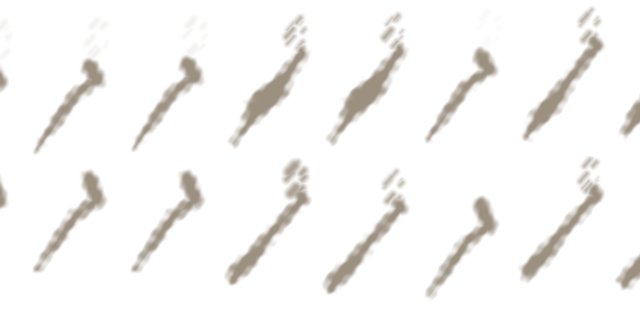
This pattern is drawn by a WebGL 1 fragment shader. Its source:

```glsl
precision highp float;
// Two rows of soft taupe bent strokes on white, about six and a half across.
// Each is a kinked stem with a head; some repeats bulge and wear into flecks.
// Lengths are hundredths of the canvas height; layered sines roughen the edges.

uniform vec2 u_resolution;

const float PITCH = 30.6;
const float FIRST_TIP = -18.9;
const float ROW_SPLIT = 51.4;
const float SOFTNESS = 1.35;
const vec3 PAPER = vec3(1.0);
const vec3 TAUPE = vec3(0.61, 0.565, 0.505);

float segmentDistance(vec2 p, vec2 a, vec2 b) {
  vec2 ab = b - a;
  float h = clamp(dot(p - a, ab) / dot(ab, ab), 0.0, 1.0);
  return length(p - a - ab * h);
}

float softFill(float d) {
  return 1.0 - smoothstep(-SOFTNESS, SOFTNESS, d);
}

// Layered sines that make the outline lumpy.
float lumps(vec2 p, float seed) {
  return 0.45 * sin(1.35 * p.y + seed) * sin(0.7 * p.x + 0.5 * seed)
       + 0.3 * sin(1.9 * p.x - 1.1 * p.y + 2.0 * seed);
}

// Stem radius: tapered, with a bulge centred at one point of its height.
float stemRadius(float t, float bulgeAt, float bulge) {
  float offset = (t - bulgeAt) / 0.2;
  return mix(0.6, 1.5, smoothstep(0.0, 0.5, t)) + bulge * exp(-offset * offset);
}

// Slanted flecks left around an elongated, worn ring.
float flecks(vec2 p, vec2 radii, float thickness, float seed) {
  float ink = 0.0;
  for (int i = 0; i < 8; i++) {
    float n = float(i);
    float angle = n * 0.785 + 0.3 * sin(n * 4.1 + seed);
    vec2 centre = radii * vec2(cos(angle), sin(angle));
    float leftSide = 0.5 - 0.5 * cos(angle);
    vec2 slant = vec2(0.7, 0.8) * (0.5 + leftSide);
    float r = thickness + 0.4 * leftSide + 0.35 * sin(n * 2.7 + seed);
    ink = max(ink, softFill(segmentDistance(p, centre - slant, centre + slant) - r));
  }
  return ink;
}

// Height of the stem tip; the lower row sinks in a sawtooth.
float tipHeight(float col, float upper) {
  float low = 15.9 - 2.73 * max(col - 2.0, 0.0) + 9.4 * step(5.5, col);
  return mix(low, 53.6 + 0.78 * (col - 1.0), upper);
}

float stroke(vec2 p, float col, float upper) {
  float fifth = step(4.5, col) * step(col, 5.5);
  float worn = step(2.5, col) * (1.0 - fifth);
  float heavy = worn * upper * step(col, 4.5);
  float seed = 1.7 * floor((col + 1.0) * 0.5) + 2.3 * upper;

  // Stem with one kink below the elbow.
  vec2 elbow = mix(vec2(18.7, 21.6), vec2(21.6, 24.5 + 3.5 * upper), worn);
  vec2 kink = elbow * mix(vec2(0.62, 0.76), vec2(0.58, 0.6), worn);
  float bulgeAt = mix(0.15, mix(0.28, 0.5, heavy), upper);
  float bulge = worn * mix(1.7, 2.5, heavy);
  float rough = lumps(p, seed);
  float stem = min(segmentDistance(p, vec2(0.0), kink), segmentDistance(p, kink, elbow));
  stem -= stemRadius(clamp(p.y / elbow.y, 0.0, 1.0), bulgeAt, bulge) + rough;

  // Solid head, shrunk to a stub where worn.
  vec2 rise = mix(vec2(-2.4, 6.5 - 2.5 * upper), vec2(-0.5, 1.2), worn);
  float headRadius = mix(2.2, 1.9 - 0.6 * heavy, worn);
  float head = segmentDistance(p, elbow, elbow + rise) - headRadius - 0.6 * rough;
  float ink = softFill(min(stem, head));

  // Flecks above: strong on worn strokes, a faint trace on upper solid ones.
  vec2 centre = elbow + mix(vec2(0.3, 13.0), vec2(-1.8, 6.5), worn);
  float strength = mix(upper * mix(0.16, 0.06, fifth), 0.85, worn);
  float third = step(2.5, col) * step(col, 3.5) * (1.0 - upper);
  float thickness = mix(0.1, 0.8, third);
  vec2 radii = mix(vec2(2.7, 5.0), vec2(2.2, 4.2), worn);
  return max(ink, strength * flecks(p - centre, radii, thickness, seed + col));
}

void main() {
  vec2 p = 100.0 * gl_FragCoord.xy / u_resolution.y;
  float col = floor((p.x - FIRST_TIP + 3.0) / PITCH);
  float upper = step(ROW_SPLIT, p.y);
  vec2 tip = vec2(FIRST_TIP + PITCH * col, tipHeight(col, upper));
  float ink = stroke(p - tip, col, upper);
  gl_FragColor = vec4(mix(PAPER, TAUPE, ink), 1.0);
}
```
